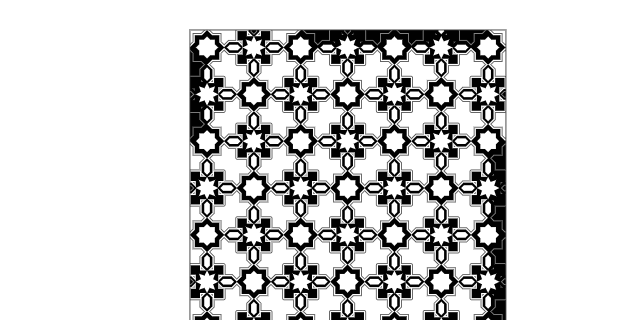
This pattern is drawn by a Shadertoy shader. Its source:

```glsl
// Black and white lattice of eight-pointed rings alternating with stepped
// stars, joined by long hexagonal links, in a thin frame open at the bottom.
// Each cell folds into one wedge, where a few distance functions shape the ink.

const float PITCH = 0.1464;                    // cell size, in canvas heights
const vec2 FIRST_CELL = vec2(-0.353, 0.8516);  // center of the top left ring
const float LAST_COLUMN = 6.0;
const vec3 FRAME = vec3(-0.365, 6.38, -0.374); // left, right, top, in cells
const float HAIR_GAP = 0.037;
const float HAIR_WIDTH = 0.018;
const vec3 WHITE = vec3(1.0);
const vec3 INK = vec3(0.005);
const vec3 DARK_HAIR = vec3(0.2);
const vec3 LIGHT_HAIR = vec3(0.65);

float fill(float d, float pixel) {
    return clamp(0.5 - d / pixel, 0.0, 1.0);
}

float stroke(float d, float width, float pixel) {
    return fill(abs(d) - 0.5 * width, pixel) * min(1.0, width / pixel);
}

// Eight-pointed star; p is already folded so that p.x >= p.y >= 0
float octagram(vec2 p, float tip, float valley) {
    vec2 axis = vec2(cos(0.392699), sin(0.392699));
    vec2 side = vec2(-axis.y, axis.x);
    p -= 2.0 * max(0.0, dot(p, side)) * side;
    vec2 edge = valley * axis - vec2(tip, 0.0);
    return dot(p - vec2(tip, 0.0), normalize(vec2(edge.y, -edge.x)));
}

float box(vec2 p, float halfSize) {
    vec2 d = abs(p) - halfSize;
    return length(max(d, 0.0)) + min(max(d.x, d.y), 0.0);
}

float longHexagon(vec2 p, float halfLength, float halfWidth) {
    p = abs(p);
    return max(p.y - halfWidth, (p.x + p.y - halfLength) * 0.7071);
}

// x: distance to the silhouette, y: to the center hole, z: to the link hole
vec3 motif(vec2 p, bool isRing) {
    p = abs(p);
    if (p.y > p.x) p = p.yx;
    vec2 linkPoint = p - vec2(isRing ? 0.57 : 0.43, 0.0);
    float link = longHexagon(linkPoint, 0.21, 0.115);
    float linkHole = longHexagon(linkPoint, 0.145, 0.06);
    if (isRing) {
        float ring = octagram(p, 0.37, 0.283);
        return vec3(min(ring, link), octagram(p, 0.235, 0.18), linkHole);
    }
    float steps = min(box(p - 0.25, 0.1), box(p, 0.24));
    return vec3(min(steps, link), octagram(p, 0.24, 0.142), linkHole);
}

// Margin gaps along the frame that are filled with ink
bool inkedMargin(vec2 grid) {
    bool top = grid.y < 0.0 && grid.x > 2.0 && grid.x < LAST_COLUMN;
    bool left = grid.x < 0.0 && grid.y > 0.0 && grid.y < 2.0;
    bool right = grid.x > LAST_COLUMN && grid.y > 2.0;
    return top || left || right;
}

// Links cut by the frame are closed, save one on the top edge
bool closedLink(vec2 grid, vec2 cell) {
    float outward = max(max(-grid.x, grid.x - LAST_COLUMN), -grid.y);
    bool openTop = cell.y < 0.5 && abs(cell.x - 5.0) < 0.5;
    return outward > 0.25 && !openTop;
}

vec3 lattice(vec2 grid, float pixel) {
    vec2 cell = floor(grid + 0.5);
    bool isRing = mod(cell.x + cell.y, 2.0) < 0.5;
    vec3 d = motif(grid - cell, isRing);

    // Ground and the hairline that runs around each figure
    bool inked = inkedMargin(grid);
    vec3 color = inked ? INK : WHITE;
    float hair = stroke(d.x - HAIR_GAP, HAIR_WIDTH, pixel);
    color = mix(color, inked ? LIGHT_HAIR : DARK_HAIR, hair);

    // Solid figures, then their white openings
    color = mix(color, INK, fill(d.x, pixel));
    color = mix(color, WHITE, fill(d.y, pixel));
    if (closedLink(grid, cell)) {
        return mix(color, LIGHT_HAIR, stroke(d.z, HAIR_WIDTH, pixel));
    }
    return mix(color, WHITE, fill(d.z, pixel));
}

void mainImage(out vec4 fragColor, in vec2 fragCoord) {
    vec2 canvas = (fragCoord - vec2(0.5 * iResolution.x, 0.0)) / iResolution.y;
    vec2 grid = (canvas - FIRST_CELL) / PITCH;
    grid.y = -grid.y; // rows count downward
    float pixel = 1.0 / (iResolution.y * PITCH);

    // Frame: clip the lattice and draw its border
    float frame = max(max(FRAME.x - grid.x, grid.x - FRAME.y), FRAME.z - grid.y);
    vec3 color = mix(WHITE, lattice(grid, pixel), fill(frame, pixel));
    color = mix(color, DARK_HAIR, stroke(frame, 0.02, pixel));
    fragColor = vec4(color, 1.0);
}
```
